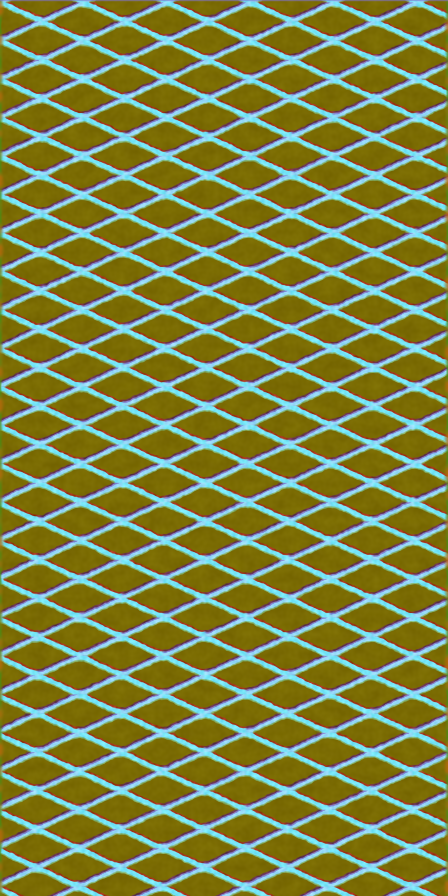
A Shadertoy shader for this pattern:

```glsl
// Expanded metal mesh: slanted cyan and lavender strands over flat olive, with coloured relief edges.
#define COLUMNS 5.37          // repeats across
#define ROWS 23.3             // repeats down
#define NODE vec2(0.461, 0.633) // one strand crossing, as a share of the canvas
#define SHEAR 0.012           // sideways drift over the full height
#define STRAND 0.0049         // half width of a strand, in canvas widths
#define SHADE 0.0088          // outer reach of the red and purple edge
#define GLOW 0.0077           // outer reach of the green edge
#define BOND 0.0045           // extra half height of the crossings
#define WOBBLE 0.0022         // unevenness of the strands
#define SOFTNESS 0.0014       // blur of the edges
#define BORDER 0.009          // width of the tinted canvas border

vec2 hashGradient(vec2 cell) {
    vec3 h = fract(cell.xyx * vec3(0.1031, 0.1030, 0.0973));
    h += dot(h, h.yzx + 33.33);
    float angle = 6.2832 * fract((h.x + h.y) * h.z);
    return vec2(cos(angle), sin(angle));
}

float gradientNoise(vec2 p) {
    vec2 i = floor(p), f = fract(p);
    vec2 w = f * f * f * (f * (f * 6.0 - 15.0) + 10.0);
    vec2 e = vec2(0.0, 1.0);
    float low = mix(dot(hashGradient(i), f),
                    dot(hashGradient(i + e.yx), f - e.yx), w.x);
    float high = mix(dot(hashGradient(i + e.xy), f - e.xy),
                     dot(hashGradient(i + e.yy), f - e.yy), w.x);
    return mix(low, high, w.y);
}

float smoothMin(float a, float b, float k) {
    float h = max(k - abs(a - b), 0.0) / k;
    return min(a, b) - 0.25 * h * h * k;
}

// Coverage inside a limit, with a soft edge
float inside(float d, float limit, float blur) {
    return 1.0 - smoothstep(limit - blur, limit + blur, d);
}

void mainImage(out vec4 fragColor, in vec2 fragCoord) {
    vec2 uv = fragCoord / iResolution.xy;
    float aspect = iResolution.y / iResolution.x;
    vec2 p = vec2(uv.x, uv.y * aspect);
    float blur = max(SOFTNESS, 0.75 / iResolution.x);

    // Diagonal lattice: rising strands at whole q.x, falling strands at whole q.y
    vec2 lattice = uv - NODE;
    lattice.x -= SHEAR * lattice.y;
    lattice *= vec2(COLUMNS, ROWS);
    vec2 q = fract(vec2(lattice.x - lattice.y, lattice.x + lattice.y)) - 0.5;
    vec2 local = vec2(q.x + q.y, q.y - q.x) * 0.5;

    // Distance from the strand centre lines, flattened at the crossings
    vec2 period = vec2(1.0 / COLUMNS, aspect / ROWS);
    float spacing = period.x * period.y / length(period);
    vec2 toStrand = (0.5 - abs(q)) * spacing;
    float d = smoothMin(toStrand.x, toStrand.y, 0.006);
    d = smoothMin(d, (0.5 - abs(local.y)) * period.y - BOND, 0.003);
    d += WOBBLE * (gradientNoise(p * 55.0) + 0.6 * gradientNoise(p * 130.0 + 7.0));

    // Which side of the opening this point is on
    float upper = smoothstep(-0.03, 0.03, local.y);
    float right = smoothstep(-0.05, 0.05, local.x);
    float grain = gradientNoise(p * 110.0 + 19.0);

    // Olive ground with faint mottling
    vec3 color = vec3(0.48, 0.42, 0.01);
    color += vec3(0.035, 0.04, 0.01) * gradientNoise(p * vec2(28.0, 40.0));
    color += 0.02 * gradientNoise(p * 90.0 + 3.0);

    // Relief edges: red and purple below each opening, green above it
    vec3 shade = mix(vec3(0.65, 0.20, 0.10), vec3(0.40, 0.20, 0.32), right);
    shade += 0.16 * grain * vec3(1.0, 0.4, 0.8);
    vec3 green = vec3(0.51, 0.70, 0.43) + 0.1 * grain;
    color = mix(color, shade, (1.0 - upper) * inside(d, SHADE, blur));
    color = mix(color, green, upper * inside(d, GLOW, blur));

    // Strands: cyan when falling, pale blue and lavender when rising
    vec3 cyan = vec3(0.46, 0.90, 0.97);
    vec3 risingLight = vec3(0.59, 0.85, 0.97);
    vec3 risingDark = vec3(0.51, 0.51, 0.82);
    float rising = smoothstep(-0.05, 0.05, abs(q.x) - abs(q.y));
    float lavender = (1.0 - upper) * smoothstep(0.0006, 0.0032, d);
    vec3 strand = mix(cyan, mix(risingLight, risingDark, lavender), rising);
    strand += 0.12 * grain * vec3(1.0, 0.7, 0.4);
    color = mix(color, strand, inside(d, STRAND, blur));

    // Uneven green and orange border at the sides, violet rim at the top
    float side = min(uv.x, 1.0 - uv.x);
    float patches = gradientNoise(vec2(uv.x * 3.0, p.y * 26.0));
    vec3 sideTint = mix(vec3(0.28, 0.55, 0.08), vec3(0.72, 0.42, 0.05),
                        smoothstep(-0.2, 0.35, patches));
    color = mix(color, sideTint, 0.75 * (1.0 - smoothstep(0.0, BORDER * (1.0 + patches), side)));
    float rim = 1.0 - smoothstep(0.0, 0.5 * BORDER, (1.0 - uv.y) * aspect);
    color = mix(color, vec3(0.50, 0.45, 0.80), 0.7 * rim);

    fragColor = vec4(clamp(color, 0.0, 1.0), 1.0);
}
```
